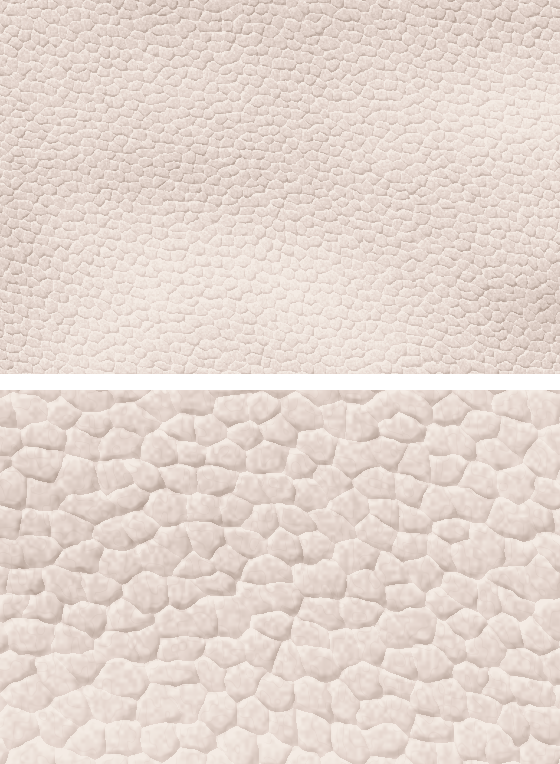
Top: the whole. Bottom: its middle third, enlarged.
Give the GLSL for this texture, as a WebGL 2 fragment shader.

```glsl
#version 300 es
precision highp float;

uniform vec2 u_resolution;
out vec4 fragColor;

vec2 hash2(vec2 p) {
  vec3 q = fract(p.xyx * vec3(.1031, .1030, .0973));
  q += dot(q, q.yzx + 33.33);
  return fract((q.xx + q.yz) * q.zy);
}

float noise(vec2 p) {
  vec2 i = floor(p), f = fract(p);
  f = f * f * (3. - 2. * f);
  return mix(mix(hash2(i).x, hash2(i + vec2(1, 0)).x, f.x),
             mix(hash2(i + vec2(0, 1)).x, hash2(i + 1.).x, f.x), f.y);
}

vec2 warp(vec2 p) {
  return vec2(noise(p), noise(p + 41.7)) - .5;
}

float glow(vec2 uv, vec2 center, vec2 radius) {
  vec2 d = (uv - center) / radius;
  return exp(-dot(d, d));
}

// Staggered rows with jitter
vec2 pebbleCenter(vec2 cell) {
  float stagger = .5 * mod(cell.y, 2.) - .25;
  return cell + .5 + vec2(stagger, 0) + .64 * (hash2(cell + 17.) - .5);
}

// x: distance to the crease, y: the same with round corners, z: slope towards the light
vec3 pebbles(vec2 p, vec2 light) {
  vec2 home = floor(p), nearest = vec2(0);
  float best = 9.;
  for (int y = -1; y <= 1; y++)
    for (int x = -1; x <= 1; x++) {
      vec2 cell = floor(p) + vec2(x, y);
      vec2 r = pebbleCenter(cell) - p;
      if (dot(r, r) < best) {
        best = dot(r, r);
        nearest = r;
        home = cell;
      }
    }

  float crease = 9., sum = 0., slope = 0.;
  for (int y = -2; y <= 2; y++)
    for (int x = -2; x <= 2; x++) {
      if (x == 0 && y == 0) continue;
      vec2 r = pebbleCenter(home + vec2(x, y)) - p;
      vec2 outward = normalize(r - nearest);
      float d = max(dot(.5 * (r + nearest), outward), 0.);
      crease = min(crease, d);
      sum += exp(-10. * d);
      slope += dot(outward, light) * exp(-6. * d);
    }
  return vec3(crease, -log(sum) / 10., slope);
}

// Large soft folds of light and shade
float broadLight(vec2 uv) {
  float lit = glow(uv, vec2(.42, .28), vec2(.26, .15))
            + .8 * glow(uv, vec2(.20, .08), vec2(.17, .16))
            + .6 * glow(uv, vec2(.66, .10), vec2(.18, .13))
            + .9 * glow(uv, vec2(.92, .68), vec2(.24, .13));
  float shade = .8 * glow(uv, vec2(.36, .98), vec2(.30, .13))
              + .6 * glow(uv, vec2(.28, .53), vec2(.22, .08))
              + .6 * glow(uv, vec2(.00, .32), vec2(.09, .30))
              + 1.1 * glow(uv, vec2(1., .17), vec2(.13, .12))
              + .6 * glow(uv, vec2(.92, .95), vec2(.16, .08));
  return min(lit, 1.) - shade;
}

void main() {
  vec2 uv = gl_FragCoord.xy / u_resolution;
  vec2 p = gl_FragCoord.xy / u_resolution.y;

  // Bend the rows, then roughen the pebble outlines
  vec2 q = p + .05 * warp(p * 3.) + .006 * warp(p * 50.) + .003 * warp(p * 130.);
  q.y += .18 * q.x;
  vec3 relief = pebbles(q * vec2(31, 38), normalize(vec2(-.5, .87)));

  float broad = broadLight(uv) + .5 * (noise(p * 5. + 3.) - .5);
  float contrast = mix(1.2, .65, smoothstep(-.6, 1., broad));
  float dome = smoothstep(-.02, .17, relief.y);
  float facingAway = smoothstep(.1, -.7, relief.z);
  float worn = smoothstep(.1, .8, noise(p * 75. + 9.));

  // Light valleys around domes that darken along the lower rim
  float tone = 1.04 + .26 * broad;
  tone += contrast * .13 * (1. - dome);
  tone += contrast * .26 * clamp(relief.z, -1.2, 1.);
  float rim = smoothstep(.13, .03, abs(relief.y - .04));
  tone -= contrast * .62 * rim * facingAway * worn;
  float seam = 1. - smoothstep(0., max(.1, 38. / u_resolution.y), relief.x);
  tone -= contrast * .22 * seam * worn;

  // Hairline wrinkles and pores
  float wrinkle = abs(noise(q * vec2(150, 115)) - .5);
  tone -= contrast * .14 * (1. - smoothstep(0., .1, wrinkle));
  tone += contrast * .42 * (noise(p * 260.) - .5);

  vec3 color = mix(vec3(.76, .69, .65), vec3(.90, .84, .81), clamp(tone, -.4, 1.));
  color = mix(color, vec3(.95, .915, .885), clamp((tone - 1.) / .36, 0., 1.1));
  fragColor = vec4(color, 1);
}
```
